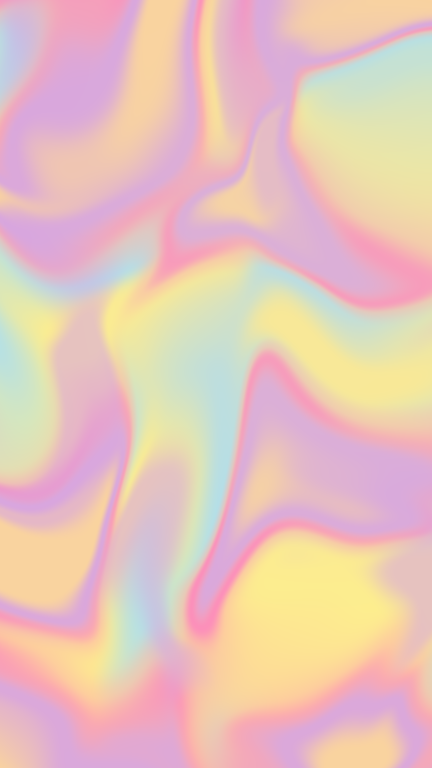
Write a Shadertoy shader that draws this background.

```glsl
// Soft pastel marbling: blurred cyan, yellow, peach, pink and lavender swirls.
// Gradient noise bends the plane, then two smooth fields pick the colours:
// one blends the cyan-yellow ground, the other lays the warm bands over it.

vec2 hash22(vec2 cell) {
    vec3 h = fract(cell.xyx * vec3(0.1031, 0.1030, 0.0973));
    h += dot(h, h.yzx + 33.33);
    return fract((h.xx + h.yz) * h.zy);
}

float cornerSlope(vec2 cell, vec2 offset, vec2 corner) {
    return dot(hash22(cell + corner) * 2.0 - 1.0, offset - corner);
}

// Gradient noise, roughly -1 to 1
float noise(vec2 p) {
    vec2 cell = floor(p), f = p - cell;
    vec2 u = f * f * f * (f * (f * 6.0 - 15.0) + 10.0);
    float low = mix(cornerSlope(cell, f, vec2(0, 0)), cornerSlope(cell, f, vec2(1, 0)), u.x);
    float high = mix(cornerSlope(cell, f, vec2(0, 1)), cornerSlope(cell, f, vec2(1, 1)), u.x);
    return 1.6 * mix(low, high, u.y);
}

// Successive bends stretch round blobs into curling streaks
vec2 swirl(vec2 p) {
    float frequency = 1.9, strength = 0.24;
    for (int i = 0; i < 3; i++) {
        vec2 seed = vec2(17.3, 41.7) * float(i + 1);
        p += strength * vec2(noise(p * frequency + seed), noise(p * frequency - seed.yx));
        frequency *= 1.5;
        strength *= 0.6;
    }
    return p;
}

void mainImage(out vec4 fragColor, in vec2 fragCoord) {
    vec2 p = fragCoord / iResolution.x;
    vec2 q = swirl(p);

    // Rising diagonal grain: longer along it than across it
    q = vec2(dot(q, vec2(0.64, 0.77)) * 0.85, dot(q, vec2(0.77, -0.64)) * 1.15);

    const vec3 cyan = vec3(0.67, 0.88, 0.94);
    const vec3 yellow = vec3(1.00, 0.94, 0.54);
    const vec3 peach = vec3(1.00, 0.71, 0.65);
    const vec3 pink = vec3(1.00, 0.52, 0.73);
    const vec3 lavender = vec3(0.84, 0.63, 0.89);

    // Ground: cyan above, more yellow toward the bottom
    float sunny = noise(q * 2.6 + 5.2) + 0.35 * (0.95 - p.y);
    vec3 color = mix(cyan, yellow, smoothstep(-0.5, 0.48, sunny));

    // Warm bands gather away from a cool area in the upper right
    float coolDistance = length((p - vec2(0.74, 1.12)) * vec2(1.0, 0.9));
    float warmth = 0.5 * (coolDistance - 0.52) + 1.05 * noise(q * 2.4 + 23.6);
    color = mix(color, peach, 0.75 * smoothstep(-0.22, 0.14, warmth));
    color = mix(color, lavender, 0.9 * smoothstep(0.1, 0.32, warmth));

    // Pink rim between peach and lavender, strong only in places
    float rim = smoothstep(0.02, 0.17, warmth) * (1.0 - smoothstep(0.17, 0.32, warmth));
    color = mix(color, pink, rim * (0.4 + 0.5 * smoothstep(-0.2, 0.35, noise(p * 2.1 + 61.4))));

    // The warmest cores turn back to peachy yellow
    color = mix(color, mix(peach, yellow, 0.6), 0.9 * smoothstep(0.34, 0.6, warmth));

    // Broad lavender haze drifts across ground and bands alike
    float haze = smoothstep(0.08, 0.42, noise(q * 2.7 + 88.1));
    color = mix(color, lavender, 0.6 * haze);

    // Bleed the colours together, most of all around the cool area
    float bleed = mix(0.26, 0.08, smoothstep(0.2, 0.75, coolDistance));
    color = mix(color, vec3(0.89, 0.82, 0.75), bleed);
    fragColor = vec4(color, 1.0);
}
```
